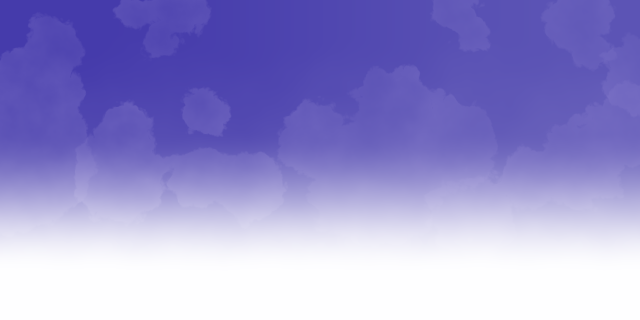
Give the GLSL for this background, as a WebGL 2 fragment shader.

```glsl
#version 300 es
precision highp float;

uniform vec2 u_resolution;
out vec4 fragColor;

const int PUFFS = 8;

// Puffs hold centre x, centre y and radius in canvas heights
const vec3 FAR_PUFFS[PUFFS] = vec3[PUFFS](
    vec3(0.56, 0.98, 0.08), vec3(0.49, 0.87, 0.04),
    vec3(0.42, 0.97, 0.04), vec3(1.42, 0.97, 0.06),
    vec3(1.49, 0.89, 0.04), vec3(1.81, 0.95, 0.09),
    vec3(1.84, 0.84, 0.05), vec3(0.63, 0.65, 0.06));
const vec3 MIDDLE_PUFFS[PUFFS] = vec3[PUFFS](
    vec3(0.16, 0.84, 0.09), vec3(0.11, 0.70, 0.14),
    vec3(0.06, 0.50, 0.21), vec3(0.98, 0.57, 0.10),
    vec3(1.24, 0.66, 0.11), vec3(1.41, 0.54, 0.13),
    vec3(1.17, 0.43, 0.19), vec3(2.00, 0.76, 0.11));
const vec3 NEAR_PUFFS[PUFFS] = vec3[PUFFS](
    vec3(0.39, 0.60, 0.07), vec3(0.37, 0.45, 0.13),
    vec3(0.62, 0.45, 0.08), vec3(0.78, 0.41, 0.09),
    vec3(1.66, 0.44, 0.08), vec3(1.82, 0.48, 0.12),
    vec3(1.97, 0.60, 0.12), vec3(1.47, 0.33, 0.12));

const vec3 DEEP_BLUE = vec3(0.27, 0.23, 0.67);
const vec3 SOFT_BLUE = vec3(0.36, 0.33, 0.71);
const vec3 HAZE = vec3(0.43, 0.40, 0.74);
const vec3 CLOUD = vec3(0.51, 0.47, 0.79);
const vec3 MIST = vec3(0.995, 0.995, 1.0);

vec2 hashGradient(vec2 cell) {
    vec2 q = fract(cell * vec2(0.1031, 0.1137));
    q += dot(q, q.yx + 33.33);
    float angle = 6.2832 * fract((q.x + q.y) * q.x * 17.3);
    return vec2(cos(angle), sin(angle));
}

float gradientNoise(vec2 p) {
    vec2 i = floor(p);
    vec2 f = p - i;
    vec2 w = f * f * f * (f * (f * 6.0 - 15.0) + 10.0);
    vec2 e = vec2(1.0, 0.0);
    float a = dot(hashGradient(i), f);
    float b = dot(hashGradient(i + e), f - e);
    float c = dot(hashGradient(i + e.yx), f - e.yx);
    float d = dot(hashGradient(i + e.xx), f - e.xx);
    return mix(mix(a, b, w.x), mix(c, d, w.x), w.y);
}

float fbm(vec2 p) {
    float sum = 0.0;
    float gain = 0.5;
    for (int i = 0; i < 4; i++) {
        sum += gain * gradientNoise(p);
        p = mat2(1.6, 1.2, -1.2, 1.6) * p + 7.3;
        gain *= 0.5;
    }
    return sum;
}

// Folded noise gives round lobes with narrow creases
float billow(vec2 p) {
    float sum = 0.0;
    float gain = 0.5;
    for (int i = 0; i < 4; i++) {
        sum += gain * abs(gradientNoise(p));
        p = mat2(1.6, 1.2, -1.2, 1.6) * p + 3.7;
        gain *= 0.55;
    }
    return sum;
}

float smoothMin(float a, float b, float k) {
    float h = max(k - abs(a - b), 0.0) / k;
    return min(a, b) - h * h * k * 0.25;
}

// Depth below the billowing outline, positive inside the cloud
float cloudDepth(vec2 p, vec3 puffs[PUFFS], float seed) {
    vec2 warped = p + 0.05 * vec2(fbm(p * 6.0 + seed), fbm(p * 6.0 - seed));
    float d = 10.0;
    for (int i = 0; i < PUFFS; i++) {
        d = smoothMin(d, length(warped - puffs[i].xy) - puffs[i].z, 0.04);
    }
    return 0.12 * billow(p * 9.0 + seed) - d;
}

// Brightest at the rim, with uneven opacity and a thin soft edge
vec3 addCloud(vec3 color, vec2 p, float depth, float strength, float seed) {
    float edge = smoothstep(0.0, 0.014, depth);
    float rim = exp(-12.0 * max(depth, 0.0));
    float density = 0.75 + 0.9 * fbm(p * 4.0 + seed);
    float shade = 0.65 + 0.45 * rim + 0.5 * fbm(p * 14.0 - seed);
    return mix(color, CLOUD, clamp(edge * density * shade * strength, 0.0, 1.0));
}

void main() {
    vec2 p = gl_FragCoord.xy / u_resolution.y;
    float across = gl_FragCoord.x / u_resolution.x;

    // Sky lightens to the right and toward the horizon
    vec3 color = mix(DEEP_BLUE, SOFT_BLUE, smoothstep(0.1, 0.95, across));
    float low = 1.0 - smoothstep(0.42, 0.88, p.y + 0.2 * fbm(p * 3.0));
    color = mix(color, HAZE, low * (0.45 + 0.35 * smoothstep(0.3, 0.7, across)));

    // Cloud banks from back to front
    color = addCloud(color, p, cloudDepth(p, FAR_PUFFS, 4.0), 0.38, 4.0);
    color = addCloud(color, p, cloudDepth(p, MIDDLE_PUFFS, 11.0), 0.42, 11.0);
    color = addCloud(color, p, cloudDepth(p, NEAR_PUFFS, 19.0), 0.48, 19.0);

    // Mist swallows the lower part
    float mist = 1.0 - smoothstep(0.15, 0.59, p.y + 0.02 * fbm(p * 5.0));
    color = mix(color, MIST, mist);
    fragColor = vec4(color, 1.0);
}
```
